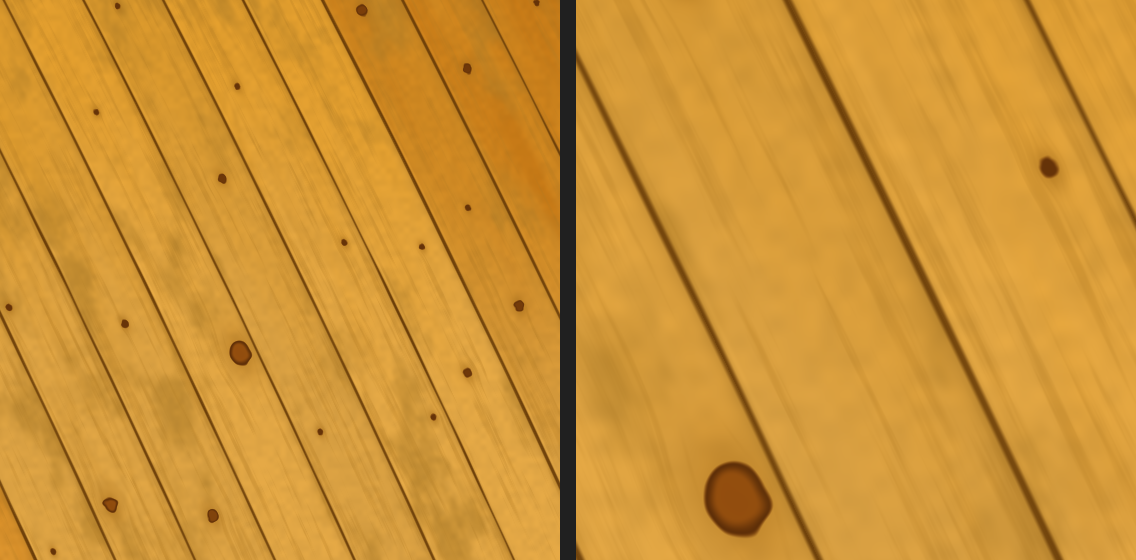
Left: the whole. Right: its middle third, enlarged.
A three.js fragment shader for this texture:

```glsl
varying vec2 vUv;

#define PITCH 0.1424      // horizontal distance between seams
#define SLANT 0.484       // sideways run of a seam per unit of drop
#define OFFSET 0.0065     // where seam zero meets the top edge
#define BOW 0.03          // slight curve of the seams
#define SEAM_WIDTH 0.0021 // half width of the dark gap
#define KNOT_CELL 0.40    // one knot per this length of plank
#define KNOT_MIN 0.0048
#define KNOT_MAX 0.027
#define GRAIN 0.55
#define SMUDGE 0.55
#define SOFT 0.0016       // edge softness

const vec3 GOLD = vec3(0.865, 0.605, 0.175);
const vec3 PALE = vec3(0.870, 0.642, 0.265);
const vec3 AMBER = vec3(0.790, 0.485, 0.090);
const vec3 SHADE = vec3(0.700, 0.480, 0.130);
const vec3 GAP = vec3(0.400, 0.225, 0.025);
const vec3 KNOT_HEART = vec3(0.560, 0.285, 0.045);
const vec3 KNOT_RIM = vec3(0.330, 0.160, 0.025);

float hash(vec2 p) {
  vec3 q = fract(p.xyx * 0.1031);
  q += dot(q, q.yzx + 33.33);
  return fract((q.x + q.y) * q.z);
}

float noise(vec2 p) {
  vec2 i = floor(p), f = fract(p);
  f = f * f * (3.0 - 2.0 * f);
  return mix(mix(hash(i), hash(i + vec2(1.0, 0.0)), f.x),
             mix(hash(i + vec2(0.0, 1.0)), hash(i + 1.0), f.x), f.y);
}

float fbm(vec2 p) {
  float sum = 0.0, amp = 0.5;
  for (int i = 0; i < 4; i++) {
    sum += amp * noise(p);
    p = p * 2.03 + 17.3;
    amp *= 0.5;
  }
  return sum / 0.9375;
}

void main() {
  // Plank frame: index, and canvas distances across and along
  float drop = 1.0 - vUv.y;
  float slope = sqrt(1.0 + SLANT * SLANT);
  float across = (vUv.x - OFFSET - SLANT * drop - BOW * drop * (1.0 - drop)) / PITCH;
  float plank = floor(across);
  float width = PITCH / slope;
  float plankHash = hash(vec2(plank + 20.0, 3.0));
  vec2 pos = vec2((across - plank) * width,
                  (drop + SLANT * vUv.x) / slope + plankHash * KNOT_CELL);

  // Knots: heart, rim and halo, with the grain pushed aside
  float heart = 0.0, rim = 0.0, halo = 0.0, bend = 0.0;
  for (int j = -1; j <= 1; j++) {
    vec2 cell = vec2(plank + 20.0, floor(pos.y / KNOT_CELL) + float(j) + 40.0);
    vec2 center = vec2((0.14 + 0.72 * hash(cell + 7.1)) * width,
                       (cell.y - 40.0 + 0.15 + 0.7 * hash(cell + 31.7)) * KNOT_CELL);
    float size = pow(hash(cell + 53.9), 5.0);
    float radius = mix(KNOT_MIN, KNOT_MAX, size);
    vec2 q = (pos - center) / radius;
    float wobble = 0.35 * (noise(q * 1.3 + cell * 5.0) - 0.5);
    float r = length(q * vec2(1.0, 0.85)) + wobble;
    float soft = SOFT / radius;
    float body = 1.0 - smoothstep(1.0 - soft, 1.0 + soft, r);
    heart = max(heart, body);
    rim = max(rim, body * mix(0.85, smoothstep(0.55, 0.95, r), smoothstep(0.0, 0.4, size)));
    halo = max(halo, exp(-0.6 * dot(q, q * vec2(0.7, 0.22))));
    bend += radius * sign(q.x) * (1.0 - exp(-abs(q.x))) * exp(-0.12 * dot(q, q));
  }

  // Wood tone: golden above, paler below, amber towards the upper right
  float streak = fbm(vec2(pos.x * 22.0 + plank * 9.7, pos.y * 2.5));
  vec3 color = mix(GOLD, PALE, smoothstep(0.05, 0.75, drop + 0.35 * (streak - 0.5)));
  float warm = smoothstep(3.0, 4.5, plank) * (1.0 - smoothstep(0.15, 0.95, drop));
  warm = max(warm, 0.7 * (1.0 - smoothstep(-4.0, -3.0, plank)));
  color = mix(color, AMBER, clamp(warm * (0.35 + 1.1 * streak), 0.0, 1.0));
  color *= 0.975 + 0.05 * plankHash;

  // Grain: fine stretched fibres and, on some planks, broad wavy rings
  vec2 g = vec2(pos.x - bend + plank * 3.1, pos.y);
  float fibre = fbm(vec2(g.x * 130.0, g.y * 7.0));
  float warp = fbm(vec2(g.x * 13.0, g.y * 2.2));
  float ring = 0.5 + 0.5 * sin(g.x * 190.0 + warp * 26.0);
  float ringAmount = smoothstep(0.35, 0.9, hash(vec2(plank + 20.0, 11.0)));
  float grain = 0.55 * smoothstep(0.5, 0.8, fibre) + 0.45 * ringAmount * ring * ring * warp;
  color = mix(color, SHADE, GRAIN * grain);

  // Smudges and faint mottling
  float smudge = smoothstep(0.52, 0.82, fbm(vec2(pos.x * 17.0 + plank * 5.3, pos.y * 8.0)));
  color = mix(color, SHADE * vec3(0.96, 1.0, 1.15), SMUDGE * smudge);
  color *= 0.975 + 0.05 * noise(vUv * 95.0);

  // Paint the knots
  color = mix(color, SHADE * vec3(0.92, 0.88, 0.75), 0.6 * halo);
  color = mix(color, KNOT_HEART, 0.92 * heart);
  color = mix(color, KNOT_RIM, 0.85 * rim);

  // Seams: dark gap, soft shadow on one side, worn bright edge on the other
  float seam = floor(across + 0.5);
  float dist = (across - seam) * width;
  float wear = noise(vec2(seam * 7.3 + 50.0, pos.y * 9.0));
  float gapHalf = SEAM_WIDTH * (0.6 + 0.5 * hash(vec2(seam + 20.0, 5.0)) + 0.5 * wear);
  float shadow = exp(-abs(dist) / (dist < 0.0 ? 0.0055 : 0.0025));
  float edge = exp(-pow((dist - 0.0055) / 0.0018, 2.0));
  float gap = 1.0 - smoothstep(gapHalf - SOFT, gapHalf + SOFT, abs(dist));
  color = mix(color, SHADE * 0.85, 0.55 * shadow);
  color += vec3(0.045, 0.040, 0.025) * edge * wear;
  color = mix(color, GAP, gap * (0.7 + 0.25 * wear));

  gl_FragColor = vec4(color, 1.0);
}
```
